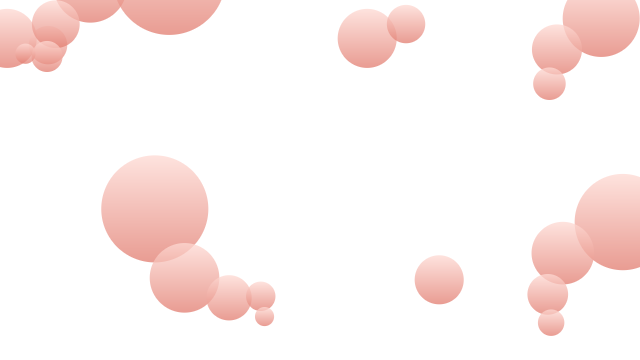
This background is drawn by a Shadertoy shader. Its source:

```glsl
// Translucent coral bubbles in loose chains around an empty white middle.

// Blends one bubble with a vertical gradient over the colour below it.
vec3 addBubble(vec3 below, vec2 offset, float radius) {
    float pixel = 1.0 / iResolution.y;
    float cover = clamp(0.5 - (length(offset) - radius) / pixel, 0.0, 1.0);
    float height = clamp(0.5 + 0.5 * offset.y / radius, 0.0, 1.0);
    vec3 tint = mix(vec3(0.885, 0.49, 0.44), vec3(0.995, 0.855, 0.83), height);
    return mix(below, tint, 0.76 * cover);
}

void mainImage(out vec4 fragColor, in vec2 fragCoord) {
    vec2 uv = fragCoord / iResolution.y;
    vec3 color = vec3(1.0);

    for (int cluster = 0; cluster < 7; cluster++) {
        // Four clusters hang along the top, three float lower down.
        bool top = cluster < 4;
        float i = float(top ? cluster : cluster - 4);
        float swell = cos(2.3 * (float(cluster) - 1.0));
        vec2 center = top
            ? vec2(0.02 + 0.4 * i + 0.05 * i * i, 0.96 + 0.1 * swell)
            : vec2(0.43 + 0.93 * i - 0.14 * i * i, 0.33 + 0.11 * swell);
        float heading = top ? 0.5 + 3.4 * i : -0.5 - 0.75 * i;
        float radius = 0.112 + 0.045 * swell;

        // Each chain shrinks as it wanders; larger leaders have more followers.
        for (float m = 0.0; m < 2.9 + 2.0 * swell; m++) {
            color = addBubble(color, uv - center, radius);
            float angle = heading + 0.9 * cos(2.4 * (m + 1.0));
            center += 0.85 * radius * 1.65 * vec2(cos(angle), sin(angle));
            radius *= 0.65;
        }
    }

    fragColor = vec4(color, 1.0);
}
```
